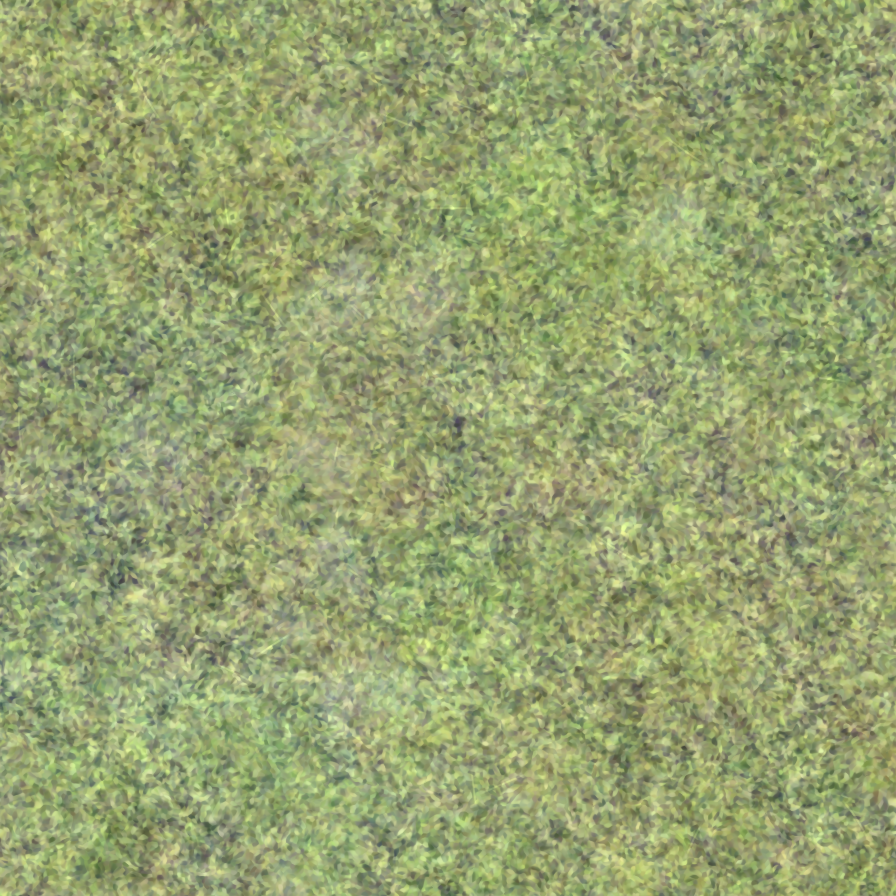
Give the GLSL for this texture, as a WebGL 2 fragment shader.

```glsl
#version 300 es
precision highp float;
// Mossy meadow turf: fine tangled blades over soft green, olive and pale patches.

uniform vec2 u_resolution;
out vec4 fragColor;

// Three random values in 0..1 for an integer lattice cell.
vec3 hash3(vec2 cell) {
    uvec3 v = uvec3(ivec3(ivec2(cell), 37)) * 1664525u + 1013904223u;
    v.x += v.y * v.z; v.y += v.z * v.x; v.z += v.x * v.y;
    v ^= v >> 16u;
    v.x += v.y * v.z; v.y += v.z * v.x; v.z += v.x * v.y;
    return vec3(v >> 8u) / 16777216.0;
}

mat2 rotation(float angle) {
    float c = cos(angle), s = sin(angle);
    return mat2(c, s, -s, c);
}

// Cellular noise with stretched, randomly turned cells.
// x: tone, y: green-red shift, z: yellow-grey shift, each in -1..1.
vec3 blades(vec2 p, float stretch) {
    vec2 base = floor(p);
    vec3 sum = vec3(0.0);
    float total = 0.015;
    for (int y = -1; y <= 1; y++)
    for (int x = -1; x <= 1; x++) {
        vec2 cell = base + vec2(x, y);
        vec3 place = hash3(cell);
        vec2 d = rotation(place.z * 6.2832) * (p - cell - place.xy);
        float weight = exp(-3.0 * d.x * d.x - 3.0 * stretch * d.y * d.y);
        sum += weight * (hash3(cell + 517.0) * 2.0 - 1.0);
        total += weight;
    }
    return sum / total;
}

// Rough layered clumps built from round cells.
vec3 clumps(vec2 p) {
    vec3 sum = vec3(0.0);
    float amplitude = 0.5;
    for (int i = 0; i < 4; i++) {
        sum += amplitude * blades(p, 1.2);
        p = rotation(0.7) * p * 2.1 + 19.3;
        amplitude *= 0.62;
    }
    return sum;
}

// Pale worn spots with ragged rims.
float wornSpots(vec2 p, vec3 ragged) {
    float cover = 0.0;
    for (int i = 0; i < 10; i++) {
        vec3 r = hash3(vec2(i, 91));
        vec2 d = rotation(r.z * 6.2832) * (p - r.xy) * vec2(0.8, 1.2);
        float radius = 0.025 + 0.035 * fract(r.z * 7.3);
        float edge = length(d) / radius + 0.7 * ragged.x + 0.3 * ragged.y;
        cover = max(cover, (1.0 - smoothstep(0.4, 1.3, edge)) * (0.5 + 0.5 * r.x));
    }
    return cover;
}

// Thin, slightly bent dry stems.
float stems(vec2 p) {
    float cover = 0.0;
    for (int i = 0; i < 36; i++) {
        vec3 r = hash3(vec2(i, 203));
        vec2 d = rotation(r.z * 6.2832) * (p - r.xy);
        float halfLength = 0.008 + 0.025 * fract(r.z * 11.7);
        d.y += 6.0 * (r.x - 0.5) * d.x * d.x;
        float along = 1.0 - smoothstep(0.5, 1.0, abs(d.x) / halfLength);
        cover = max(cover, along * (1.0 - smoothstep(0.0003, 0.0018, abs(d.y))));
    }
    return cover;
}

void main() {
    vec2 p = gl_FragCoord.xy / u_resolution.y;

    // Broad patches bend the finer layers so no lattice shows.
    vec3 broad = clumps(p * 5.0 + 3.0);
    vec3 tufts = clumps(p * 17.0 + 40.0);
    vec2 bent = p + 0.006 * tufts.yz;

    vec3 coarse = blades(bent * 52.0, 3.0);
    vec3 medium = blades(rotation(0.5) * bent * 105.0 + 300.0, 4.0);
    vec3 fine = blades(rotation(1.1) * bent * 205.0 + 700.0, 3.5);
    float worn = wornSpots(p, tufts);

    // Lightness, strongest in the finest blades.
    float grain = 0.06 * coarse.x + 0.115 * medium.x + 0.15 * fine.x;
    float tone = grain * (1.0 + 0.4 * tufts.z) * (1.0 - 0.35 * worn);
    tone += 0.06 * broad.x + 0.065 * tufts.x;
    tone += 0.075 * worn + 0.09 * stems(p);

    // Hue drifts between fresh green, brown and grey.
    float greenness = 0.07 * broad.y + 0.04 * tufts.y + 0.03 * coarse.y
                    + 0.04 * medium.y + 0.04 * fine.y;
    float greyness = 0.06 * broad.z + 0.05 * tufts.z + 0.03 * coarse.z
                   + 0.04 * medium.z + 0.05 * fine.z + 0.08 * worn;

    vec3 color = vec3(0.59, 0.635, 0.44) + tone * vec3(1.0, 1.08, 0.58);
    color += greenness * vec3(-0.65, 0.2, -0.2);
    color += greyness * vec3(0.0, -0.05, 0.85);
    fragColor = vec4(clamp(color, 0.0, 1.0), 1.0);
}
```
